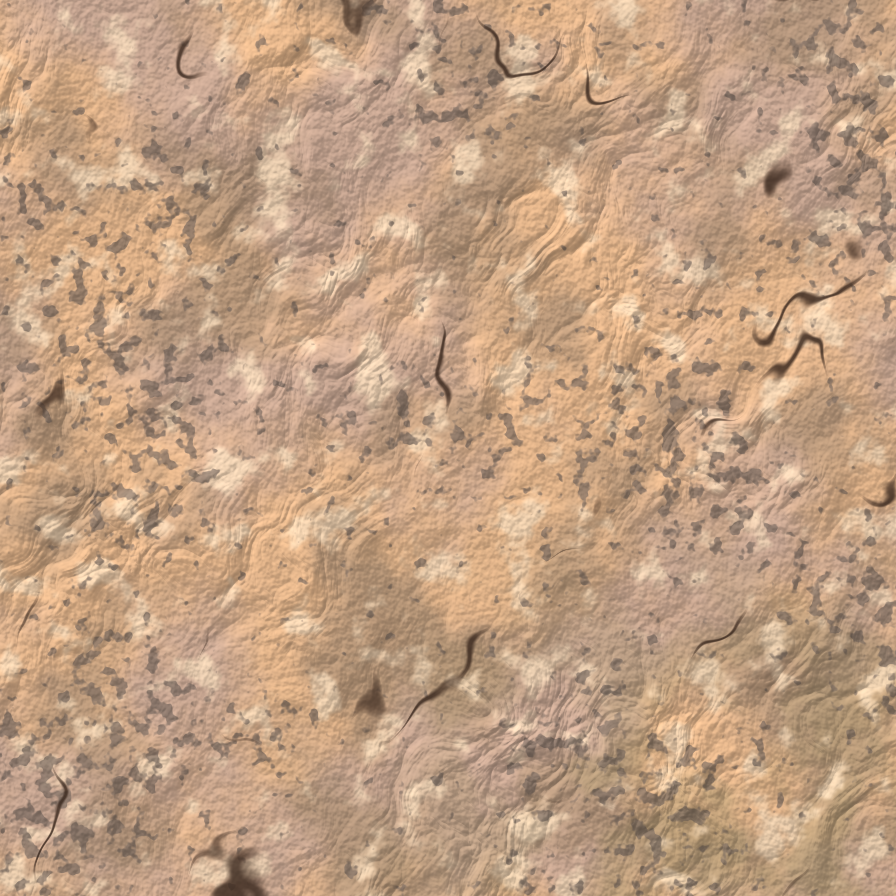
Write a Shadertoy shader that draws this texture.

```glsl
// Weathered sandstone face: ochre and rose rock with chips, cracks and dark lichen specks.

const vec3 OCHRE  = vec3(0.86, 0.685, 0.525);
const vec3 ROSE   = vec3(0.75, 0.625, 0.55);
const vec3 UMBER  = vec3(0.65, 0.54, 0.44);
const vec3 PALE   = vec3(0.92, 0.82, 0.70);
const vec3 OLIVE  = vec3(0.63, 0.55, 0.41);
const vec3 LICHEN = vec3(0.42, 0.37, 0.34);
const vec3 CRACK  = vec3(0.24, 0.17, 0.13);

const vec2 LIGHT_DIR = vec2(-0.5, 0.866);
const vec2 GRAIN_DIR = vec2(0.5, 0.866);

// Integer hash giving a unit gradient for a lattice cell
vec2 cellGradient(vec2 cell) {
    uvec2 k = uvec2(ivec2(cell)) * uvec2(1597u, 3571u);
    uint h = (k.x ^ (k.y << 9u)) * 747796u + k.y * 28411u;
    h = (h ^ (h >> 15u)) * 739397u;
    h = (h ^ (h >> 13u)) * 277803u;
    h ^= h >> 16u;
    float angle = float(h & 65535u) / 65536.0 * 6.28319;
    return vec2(cos(angle), sin(angle));
}

float gradientNoise(vec2 p) {
    vec2 cell = floor(p);
    vec2 f = p - cell;
    vec2 u = f * f * f * (f * (f * 6.0 - 15.0) + 10.0);
    vec2 e = vec2(1.0, 0.0);
    float a = dot(cellGradient(cell), f);
    float b = dot(cellGradient(cell + e.xy), f - e.xy);
    float c = dot(cellGradient(cell + e.yx), f - e.yx);
    float d = dot(cellGradient(cell + e.xx), f - e.xx);
    return mix(mix(a, b, u.x), mix(c, d, u.x), u.y);
}

vec2 nextOctave(vec2 p) {
    return mat2(1.6, 1.2, -1.2, 1.6) * p + vec2(3.1, 7.7);
}

float fbm(vec2 p, int octaves) {
    float sum = 0.0, amp = 1.0;
    for (int i = 0; i < octaves; i++) {
        sum += amp * gradientNoise(p);
        p = nextOctave(p);
        amp *= 0.5;
    }
    return sum;
}

// Folded noise: rounded lumps separated by sharp creases
float billow(vec2 p, int octaves) {
    float sum = 0.0, amp = 1.0;
    for (int i = 0; i < octaves; i++) {
        sum += amp * abs(gradientNoise(p));
        p = nextOctave(p);
        amp *= 0.5;
    }
    return sum;
}

// Bent coordinates, stretched along the diagonal grain of the rock
vec2 grainSpace(vec2 p) {
    p += 0.05 * vec2(fbm(p * 7.0, 3), fbm(p * 7.0 + 31.0, 3));
    vec2 across = vec2(GRAIN_DIR.y, -GRAIN_DIR.x);
    return vec2(dot(p, GRAIN_DIR) * 0.55, dot(p, across));
}

float rockHeight(vec2 p) {
    vec2 q = grainSpace(p);
    float rough = smoothstep(-0.25, 0.4, fbm(p * 3.5 + 11.0, 3));
    float broad = 0.11 * fbm(q * 5.0, 3);
    float chips = mix(0.03, 0.11, rough) * billow(q * 14.0, 4);
    float grit  = 0.008 * fbm(p * 120.0, 2);
    return broad + chips + grit;
}

float reliefShade(vec2 p, float stepSize) {
    float slope = (rockHeight(p) - rockHeight(p + LIGHT_DIR * stepSize)) / stepSize;
    float shade = slope / (1.0 + 0.2 * abs(slope));
    return shade * (shade < 0.0 ? 1.3 : 1.0);
}

vec3 mineralColor(vec2 p) {
    vec3 col = mix(OCHRE, ROSE, smoothstep(-0.3, 0.35, fbm(p * 4.0 + 5.0, 6)));
    col = mix(col, UMBER, 0.75 * smoothstep(-0.05, 0.45, fbm(p * 6.0 + 23.0, 6)));
    float lowRight = (1.0 - smoothstep(0.1, 0.5, p.y)) * smoothstep(0.2, 0.8, p.x);
    col = mix(col, OLIVE, 0.6 * lowRight * smoothstep(-0.3, 0.3, fbm(p * 9.0 + 47.0, 4)));
    return mix(col, PALE, 0.75 * smoothstep(0.1, 0.5, fbm(p * 18.0 + 61.0, 4)));
}

float lichenMask(vec2 p) {
    float cluster = smoothstep(-0.1, 0.4, fbm(p * 3.5 + 71.0, 4));
    return smoothstep(0.2, 0.42, fbm(p * 50.0 + 83.0, 3) + 0.35 * cluster - 0.2);
}

float crackMask(vec2 p, float width) {
    float reach = smoothstep(0.12, 0.4, fbm(p * 6.0 + 97.0, 2));
    float dist = abs(fbm(grainSpace(p) * 4.0 + 13.0, 4)) / 4.0;
    return reach * (1.0 - smoothstep(0.001, 0.002 + width * reach, dist));
}

void mainImage(out vec4 fragColor, in vec2 fragCoord) {
    vec2 p = fragCoord / iResolution.y;

    // Stain the stone, then light its relief
    vec3 col = mix(mineralColor(p), LICHEN, 0.65 * lichenMask(p));
    col *= 1.0 + 0.07 * reliefShade(p, 0.002);

    // Open cracks stay in shadow
    col = mix(col, CRACK, 0.85 * crackMask(p, 0.006));
    fragColor = vec4(clamp(col, 0.0, 1.0), 1.0);
}
```
